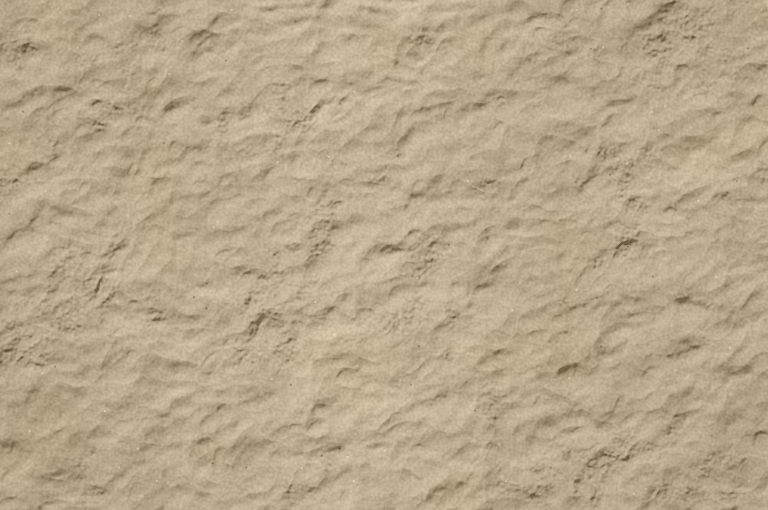
This texture is drawn by a Shadertoy shader. Its source:

```glsl
// Trampled dry beach sand under low light from the upper left.
// A height field of crisp-rimmed hollows, warped swells and crumbs is
// shaded by its slope toward the light, then grain and specks are added.

#define SWELL_ANGLE 0.36
#define WARP 0.020
#define PIT_DEPTH 0.165
#define CRUMB_HEIGHT 0.0034
#define LIGHT_DIR vec2(-0.45, 0.89)
#define SLOPE_STEP 0.0017
#define CONTRAST 0.62
#define TONE_RANGE 0.115
#define GRAIN 0.062
#define SAND vec3(0.732, 0.667, 0.556)

vec2 hash2(vec2 p) {
    vec3 q = fract(vec3(p.xyx) * vec3(0.1031, 0.1030, 0.0973));
    q += dot(q, q.yzx + 33.33);
    return fract((q.xx + q.yz) * q.zy);
}

vec2 gradientAt(vec2 cell) {
    float a = 6.28318 * hash2(cell).x;
    return vec2(cos(a), sin(a));
}

// Gradient noise, roughly -0.7 to 0.7
float noise(vec2 p) {
    vec2 i = floor(p), f = p - i;
    vec2 u = f * f * f * (f * (f * 6.0 - 15.0) + 10.0);
    vec2 x = vec2(1.0, 0.0), y = vec2(0.0, 1.0);
    float low = mix(dot(gradientAt(i), f), dot(gradientAt(i + x), f - x), u.x);
    float high = mix(dot(gradientAt(i + y), f - y),
                     dot(gradientAt(i + 1.0), f - 1.0), u.x);
    return mix(low, high, u.y);
}

// Coordinates along and across a direction
vec2 turn(vec2 p, float angle) {
    float c = cos(angle), s = sin(angle);
    return vec2(c * p.x + s * p.y, c * p.y - s * p.x);
}

// Scattered oval hollows with a crisp rim, steepest toward the light
float pits(vec2 p, float density) {
    vec2 g = p * density, home = floor(g);
    float depth = 0.0;
    for (int j = -1; j <= 1; j++)
    for (int i = -1; i <= 1; i++) {
        vec2 cell = home + vec2(i, j);
        vec2 place = hash2(cell + 11.0), shape = hash2(cell + 57.0);
        vec2 kind = hash2(cell + 93.0);
        vec2 d = g - cell - 0.1 - 0.8 * place;
        float tilt = 0.75 + 0.6 * clamp(dot(d, LIGHT_DIR) * 2.0, -1.0, 1.0);
        d = turn(d, SWELL_ANGLE + 2.4 * (shape.x - 0.5));
        d.y *= 1.1 + 0.7 * shape.y;
        float dist = length(d) / mix(0.30, 0.56, kind.x);
        float bowl = max(0.0, 1.0 - dist * dist);
        float steep = 1.0 - smoothstep(0.55, 1.0, dist);
        float strength = mix(0.15, 1.0, kind.y * kind.y);
        depth = max(depth, mix(bowl, steep, 0.6 * kind.y) * tilt * strength);
    }
    return depth * PIT_DEPTH / density;
}

// Where the surface is scuffed into crumbs
float scuffs(vec2 p) {
    float n = noise(turn(p, 0.6) * vec2(4.0, 6.0) + 19.0);
    n += 0.7 * noise(p * 15.0 + 5.0) + 0.5 * noise(p * 38.0 + 2.0);
    return smoothstep(0.18, 0.62, n);
}

float height(vec2 p, float scuff) {
    vec2 w = p + WARP * vec2(noise(p * 7.0), noise(p * 7.0 + 31.0));
    w += 0.35 * WARP * vec2(noise(p * 24.0 + 3.0), noise(p * 24.0 + 47.0));
    w += 0.10 * WARP * vec2(noise(p * 75.0 + 6.0), noise(p * 75.0 + 27.0));
    vec2 q = turn(w, SWELL_ANGLE);
    float h = 0.036 * noise(q * vec2(10.0, 14.0));
    h -= 0.019 * abs(noise(q * vec2(17.0, 24.0) + 7.0));
    h += 0.009 * noise(q * vec2(34.0, 42.0) + 71.0);
    h += CRUMB_HEIGHT * (0.35 + 2.2 * scuff) * noise(w * 84.0);
    h += CRUMB_HEIGHT * (0.25 + 1.2 * scuff) * noise(turn(p, 0.9) * 135.0);
    h -= pits(w, 8.5) + pits(w + 4.3, 13.0) + 0.8 * pits(w + 9.1, 21.0);
    // Faint level tracks along the top edge
    float track = smoothstep(0.89, 0.98, p.y) * smoothstep(-0.1, 0.3, noise(p * 2.5 + 8.0));
    return h + 0.0035 * track * sin(w.y * 230.0);
}

// Sparse small shell bits and dark crumbs
float specks(vec2 p) {
    vec2 g = p * 80.0, cell = floor(g);
    vec2 kind = hash2(cell + 131.0);
    float dist = length(fract(g) - 0.3 - 0.4 * hash2(cell + 171.0));
    float spot = 1.0 - smoothstep(0.06, 0.27, dist);
    return spot * step(kind.x, 0.008) * (kind.y < 0.7 ? 0.11 : -0.16);
}

void mainImage(out vec4 fragColor, in vec2 fragCoord) {
    vec2 p = fragCoord / iResolution.y;
    vec2 middle = p - 0.5 * iResolution.xy / iResolution.y;

    // Slope toward the light, with soft highlights and deeper shadows
    float scuff = scuffs(p);
    vec2 e = SLOPE_STEP * LIGHT_DIR;
    float slope = (height(p - e, scuff) - height(p + e, scuff)) / (2.0 * SLOPE_STEP);
    float lit = clamp(CONTRAST * slope, -1.2, 2.5);
    float tone = TONE_RANGE * (1.0 - exp(-lit));

    // Broad shade, grain and specks
    tone += 0.040 * noise(p * 2.3 + 13.0) - 0.035 * scuff;
    tone += 0.016 - 0.060 * dot(middle, middle);
    tone += GRAIN * (noise(p * 165.0) + 0.5 * noise(p * 90.0 + 9.0));
    tone += specks(p);

    vec3 warmth = vec3(0.010, 0.0, -0.012) * noise(p * 5.0 + 23.0);
    fragColor = vec4(clamp(SAND + tone + warmth, 0.0, 1.0), 1.0);
}
```
